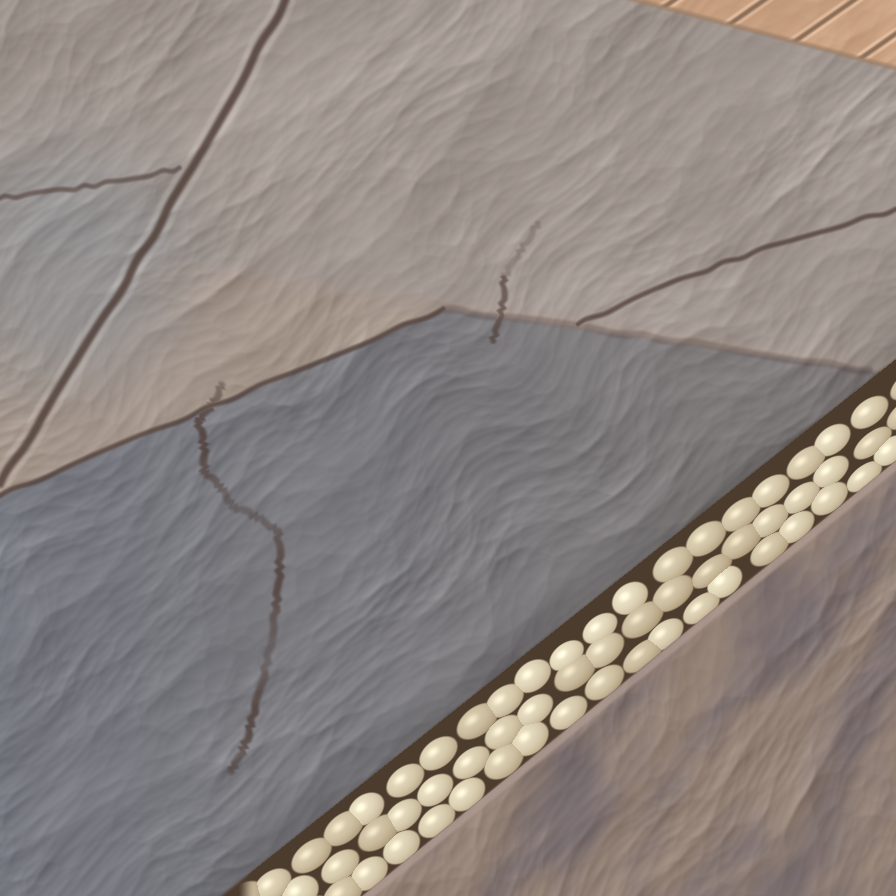
Give the GLSL for this texture, as a Shadertoy shader.

```glsl
const vec3 PALE = vec3(0.625, 0.585, 0.56);
const vec3 WARM = vec3(0.645, 0.58, 0.535);
const vec3 COOL = vec3(0.56, 0.565, 0.575);
const vec3 SLATE = vec3(0.482, 0.475, 0.487);
const vec3 BROWN = vec3(0.575, 0.505, 0.46);
const vec3 MAUVE = vec3(0.47, 0.425, 0.43);
const vec3 BRICK = vec3(0.79, 0.635, 0.515);
const vec3 CRACK = vec3(0.31, 0.24, 0.215);
const vec3 SOIL = vec3(0.3, 0.235, 0.18);
const vec3 PEBBLE_SHADE = vec3(0.55, 0.455, 0.32);
const vec3 PEBBLE_LIGHT = vec3(0.9, 0.86, 0.75);
const vec3 CURB = vec3(0.69, 0.61, 0.57);
const float RELIEF = 0.62;
const float GRAIN_ANGLE = 0.72;
const float PEBBLE_LENGTH = 0.047;
const float PEBBLE_ROWS = 3.0;
const float BRICK_PITCH = 0.073;

// Winding crack, top to bottom
const vec2 VEIN[8] = vec2[8](
    vec2(0.247, 0.57), vec2(0.221, 0.53), vec2(0.228, 0.473), vec2(0.26, 0.434),
    vec2(0.31, 0.407), vec2(0.308, 0.323), vec2(0.28, 0.193), vec2(0.258, 0.14));

vec2 hash2(vec2 p) {
    vec3 q = fract(p.xyx * vec3(0.1031, 0.103, 0.0973));
    q += dot(q, q.yzx + 33.33);
    return fract((q.xx + q.yz) * q.zy);
}

vec2 turn(vec2 p, float a) {
    return vec2(cos(a) * p.x + sin(a) * p.y, cos(a) * p.y - sin(a) * p.x);
}

// Squared distance to the nearest scattered point
float cellular(vec2 p) {
    vec2 cell = floor(p);
    float best = 2.0;
    for (int k = 0; k < 9; k++) {
        vec2 id = cell + vec2(k % 3 - 1, k / 3 - 1);
        vec2 r = id + hash2(id) - p;
        best = min(best, dot(r, r));
    }
    return best;
}

// Stretched cellular octaves bent by sines
float stoneHeight(vec2 p, float angle) {
    p += 0.012 * sin(p.yx * vec2(19.0, 23.0) + 2.0 * sin(p * 11.0));
    vec2 q = turn(p, angle) * vec2(8.0, 21.0);
    float h = 0.0, amp = 0.5;
    for (int i = 0; i < 3; i++) {
        h += amp * cellular(q);
        q = turn(q, 0.12) * 2.2 + 7.3;
        amp *= 0.46;
    }
    return h;
}

float layeredSines(vec2 p) {
    float sum = 0.0, amp = 0.5;
    for (int i = 0; i < 4; i++) {
        sum += amp * sin(p.x + 1.7 * sin(p.y)) * cos(p.y - 0.8 * sin(p.x));
        p = turn(p, 0.9) * 1.9 + 2.1;
        amp *= 0.55;
    }
    return sum;
}

// Distance to a bowed, slightly wobbling segment
float bowed(vec2 p, vec2 a, vec2 b, float bow) {
    vec2 ab = b - a;
    float t = clamp(dot(p - a, ab) / dot(ab, ab), 0.0, 1.0);
    float bend = bow * sin(3.1416 * t) + 0.0015 * sin(t * 31.0 + 2.0 * sin(t * 13.0));
    return length(p - a - ab * t - normalize(vec2(-ab.y, ab.x)) * bend);
}

float stroke(float d, float width) {
    float px = 1.0 / iResolution.y;
    return 1.0 - smoothstep(width * 0.4 - px, width + px, d);
}

// Packed ovals; the tallest dome hides its neighbours
vec3 pebbles(vec2 q) {
    vec3 col = SOIL;
    float top = 0.0;
    for (int k = 0; k < 9; k++) {
        vec2 id = floor(q) + vec2(k % 3 - 1, k / 3 - 1);
        if (id.y < 0.0 || id.y >= PEBBLE_ROWS) continue;
        vec2 rnd = hash2(id + 17.0);
        vec2 r = q - id - 0.5 - (rnd - 0.5) * vec2(0.45, 0.3);
        r.x -= 0.5 * mod(id.y, 2.0) - 0.25;
        r /= vec2(0.49, 0.52) + 0.13 * rnd;
        float dome = 1.0 - dot(r, r);
        if (dome > top) {
            top = dome;
            float light = 0.62 + 0.42 * sqrt(dome) + dot(r, vec2(-0.11, 0.19)) - 0.3 * rnd.x;
            vec3 tint = mix(PEBBLE_SHADE, PEBBLE_LIGHT, clamp(light, 0.0, 1.1));
            tint += 0.13 * smoothstep(0.45, 0.0, length(r - vec2(-0.15, 0.3)));
            col = mix(SOIL, tint, smoothstep(0.0, 0.25, dome));
        }
    }
    return col;
}

void mainImage(out vec4 fragColor, in vec2 fragCoord) {
    vec2 p = fragCoord / iResolution.xy;
    float px = 1.0 / iResolution.y;

    // Boundaries, positive on the upper side
    float gutter = p.y - 0.7955 * p.x + 0.1965;
    float bedTop = p.y - 0.775 * p.x + 0.2;
    float bedBase = p.y - 0.8155 * p.x + 0.3295;
    float brick = p.y - 1.0 + 0.262 * (p.x - 0.71);
    float slab = min(0.447 + 0.42 * p.x, 0.727 - 0.145 * p.x) - p.y;
    float lower = smoothstep(px, -px, bedBase);

    // Stone tints
    float cloud = layeredSines(p * 9.0 + 1.0);
    vec3 col = PALE + 0.045 * cloud;
    col = mix(col, WARM, 0.75 * smoothstep(0.01, -0.03, p.y - 0.744 + 0.15 * p.x));
    col = mix(col, COOL, 0.75 * smoothstep(0.22, 0.03, length(p - vec2(0.07, 0.7))));
    vec3 slate = SLATE + vec3(-0.015, 0.0, 0.02) * (1.0 - 2.0 * p.x) + 0.025 * cloud;
    col = mix(col, slate, smoothstep(-0.004, 0.004, slab));
    float blotch = layeredSines(turn(p, 0.95) * vec2(9.0, 22.0));
    col = mix(col, mix(BROWN, MAUVE, smoothstep(-0.3, 0.65, blotch)), lower);

    // Side-lit relief
    float angle = GRAIN_ANGLE + 0.3 * lower;
    float slope = stoneHeight(p, angle) - stoneHeight(p + vec2(-0.0028, 0.0034), angle);
    col += RELIEF * slope * (0.75 + 0.45 * layeredSines(p * 13.0 + 4.0));

    // Slab rim, joints and cracks
    vec2 peak = vec2(0.495, 0.655), fork = vec2(0.562, 0.69);
    float joint = bowed(p, vec2(0.0, 0.46), vec2(0.319, 1.0), -0.006);
    float ink = 0.75 * stroke(bowed(p, vec2(0.0, 0.447), peak, 0.0), 0.004);
    ink = max(ink, 0.3 * stroke(bowed(p, peak, vec2(0.97, 0.586), 0.002), 0.006));
    ink = max(ink, 0.8 * stroke(joint, 0.006));
    ink = max(ink, 0.6 * stroke(bowed(p, vec2(0.0, 0.779), vec2(0.2, 0.812), -0.003), 0.004));
    ink = max(ink, 0.75 * stroke(bowed(p, vec2(0.645, 0.638), vec2(1.0, 0.766), 0.009), 0.004));
    ink = max(ink, 0.25 * stroke(bowed(p, vec2(0.6, 0.75), fork, 0.0), 0.005));
    ink = max(ink, 0.65 * stroke(bowed(p, fork, vec2(0.55, 0.62), 0.004), 0.005));
    float vein = 1.0;
    for (int i = 0; i < 7; i++) vein = min(vein, bowed(p, VEIN[i], VEIN[i + 1], 0.003));
    ink = max(ink, (0.6 + 0.2 * sin(p.y * 40.0)) * stroke(vein, 0.006));
    col = mix(col + 0.06 * stroke(abs(joint - 0.009), 0.004), CRACK, ink);

    // Bricks beyond the far edge
    float course = abs(fract((p.x - 1.04 * brick - 0.814) / BRICK_PITCH + 0.5) - 0.5) * BRICK_PITCH;
    vec3 paving = mix(BRICK + 0.05 * cloud + 0.3 * slope, BRICK * 0.68, stroke(course, 0.004));
    paving += 0.1 * stroke(abs(course - 0.006), 0.003);
    col = mix(col, paving, smoothstep(-px, px, brick));
    col = mix(col, BRICK * 0.78, 0.7 * stroke(abs(brick), 0.004));

    // Shadowed gutter and pebble bed
    col *= 1.0 - 0.13 * smoothstep(0.07, 0.0, gutter) * (1.0 - lower);
    col = mix(col, SOIL, smoothstep(0.004, -0.004, gutter) * (1.0 - lower));
    float across = PEBBLE_ROWS * bedBase / (bedBase - bedTop);
    vec2 bed = vec2(dot(p, vec2(0.78, 0.62)) / PEBBLE_LENGTH, across);
    float inBed = step(gutter, 0.0) * (1.0 - lower) * smoothstep(0.265, 0.285, p.x);
    col = mix(col, pebbles(bed), inBed);
    col = mix(col, CURB, 0.75 * stroke(abs(bedBase + 0.006), 0.008));

    fragColor = vec4(clamp(col, 0.0, 1.0), 1.0);
}
```
